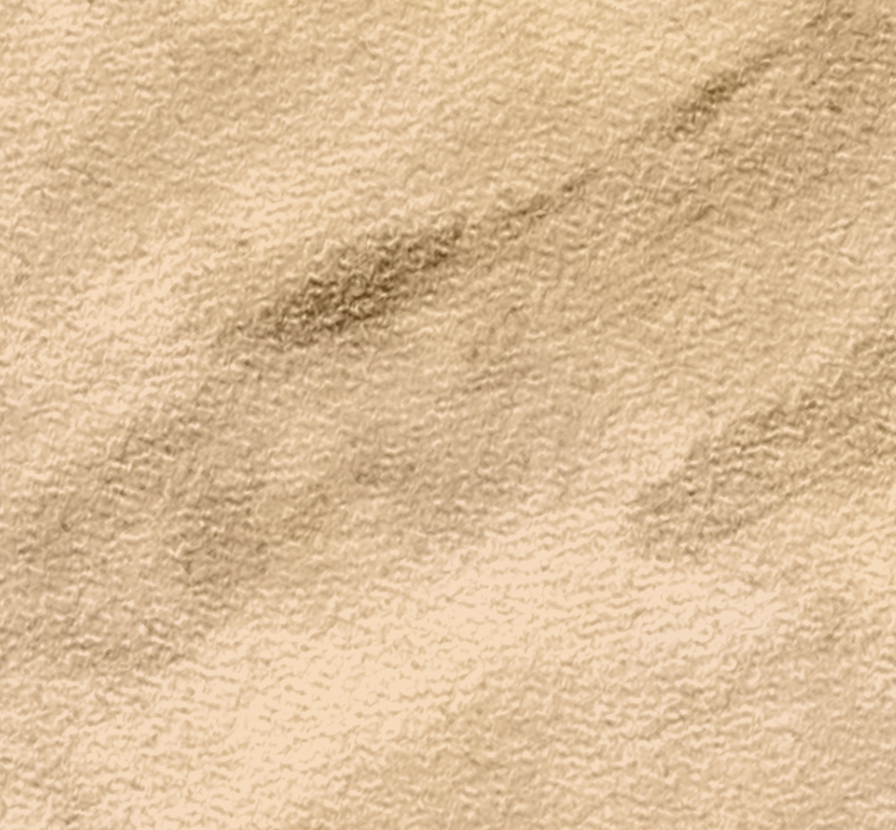
Write a WebGL 1 fragment shader that draws this texture.

```glsl
precision highp float;
// Soft golden sand: low slanting dunes, one dark crease and fine lit grains.

uniform vec2 u_resolution;

const vec3 DEEP = vec3(0.53, 0.41, 0.26);
const vec3 SAND = vec3(0.88, 0.76, 0.61);
const vec3 PALE = vec3(0.93, 0.82, 0.69);

float hash(vec2 cell) {
  return fract(sin(dot(cell, vec2(127.1, 311.7))) * 43758.5453);
}

float noise(vec2 p) {
  vec2 cell = floor(p);
  vec2 f = fract(p);
  f = f * f * f * (f * (f * 6.0 - 15.0) + 10.0);
  float low = mix(hash(cell), hash(cell + vec2(1.0, 0.0)), f.x);
  float high = mix(hash(cell + vec2(0.0, 1.0)), hash(cell + vec2(1.0, 1.0)), f.x);
  return mix(low, high, f.y);
}

vec2 rotate(vec2 p, float angle) {
  float c = cos(angle);
  float s = sin(angle);
  return vec2(c * p.x + s * p.y, c * p.y - s * p.x);
}

float fbm(vec2 p) {
  float sum = 0.0;
  float weight = 0.53;
  for (int i = 0; i < 4; i++) {
    sum += weight * noise(p);
    p = rotate(p, 0.6) * 2.03 + 17.3;
    weight *= 0.5;
  }
  return sum;
}

float bell(float x, float width) {
  return exp(-x * x / (width * width));
}

// Brightness of a bumpy surface lit from the upper left, around zero
float relief(vec2 p, vec2 lightStep) {
  return noise(p) - noise(p + lightStep);
}

float grains(vec2 p) {
  vec2 warped = p + 0.004 * vec2(noise(p * 60.0), noise(p * 60.0 + 31.0));
  float coarse = relief(rotate(warped, -0.35) * vec2(98.0, 132.0), vec2(-0.35, 0.5));
  float fine = relief(rotate(warped, 0.5) * vec2(185.0, 215.0), vec2(-0.4, 0.4));
  return coarse + 0.55 * fine;
}

// Shadowed furrow that climbs to the right, swelling and thinning on its way
float crease(vec2 p) {
  float along = p.x - 0.24;
  float path = 0.575 + 0.3 * along + 0.32 * along * along;
  float swell = bell(p.x - 0.45, 0.13);
  float ragged = 0.05 * (fbm(p * 13.0) - 0.5);
  float depth = bell(p.y - path + ragged, 0.016 + 0.034 * swell);
  float pulse = 0.5 + 0.5 * cos((p.x - 0.45) * 30.0);
  float strength = max(swell, 0.2 + 0.6 * pulse);
  return depth * strength * smoothstep(0.16, 0.36, p.x) * smoothstep(1.05, 0.9, p.x);
}

// Broad shaded dips, stretched along the dunes
float hollows(vec2 p) {
  vec2 q = rotate(p, 0.48) * vec2(2.6, 5.6);
  q += 0.7 * vec2(noise(p * 5.0 + 9.0), noise(p * 5.0 + 43.0));
  return smoothstep(0.5, 0.82, fbm(q + 4.7));
}

vec3 sandColor(float tone, float warmth) {
  vec3 color = mix(SAND, DEEP, clamp(-tone / 0.35, 0.0, 1.35));
  color = mix(color, PALE, clamp(tone / 0.05, 0.0, 1.6));
  return color + warmth * vec3(0.01, 0.0, -0.06);
}

void main() {
  vec2 p = gl_FragCoord.xy / u_resolution.y;

  // Large light and shade
  float dune = fbm(rotate(p, 0.4) * vec2(2.0, 4.2) + 21.0) - 0.5;
  float furrow = crease(p);
  float hollow = hollows(p);
  float patches = fbm(p * 16.0 + 3.0) - 0.5;
  float tone = 0.022 + 0.17 * dune + 0.08 * patches;
  tone -= 0.10 * hollow + 0.23 * furrow;

  // Grains stand out more in the shade, with a few dark pits
  float roughness = 0.16 + 0.09 * hollow + 0.22 * furrow;
  tone += roughness * grains(p);
  float pit = smoothstep(0.8, 0.98, noise(rotate(p, 0.7) * 88.0));
  tone -= pit * (0.07 + 0.06 * hollow);

  float warmth = fbm(p * 2.6 + 50.0) - 0.5 + 0.25 * (p.y - 0.5);
  gl_FragColor = vec4(sandColor(tone, warmth), 1.0);
}
```
